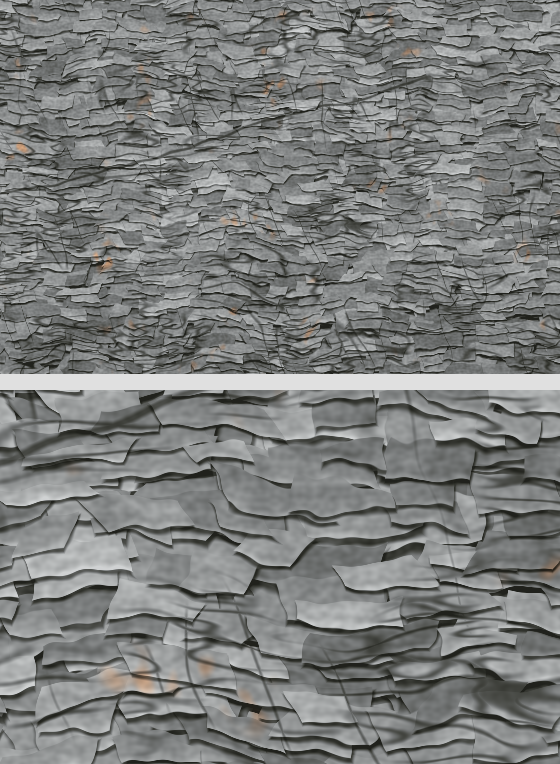
Top: the whole. Bottom: its middle third, enlarged.
Reproduce this texture procedurally as a WebGL 2 fragment shader.

```glsl
#version 300 es
precision highp float;
// Weathered slate face: layers of thin, tilted flakes are painted from large to
// small, each with its own grey, a lit lower lip and a shadow thrown below it.
// Gradient noise roughens the outlines and adds grain, cracks and rust stains.

#define LAYERS 7
#define LARGE_CELL vec2(0.300, 0.105)
#define SMALL_CELL vec2(0.085, 0.027)
#define FLAKE_DENSITY 0.66
#define FLAKE_TONE 0.555
#define TONE_SPREAD 0.24
#define SHADOW_DEPTH 0.62
#define LIP_LIGHT 0.09
#define GRAIN 0.10
#define CRACK_DEPTH 0.50
#define RUST_AMOUNT 0.75

uniform vec2 u_resolution;
out vec4 fragColor;

vec4 hash4(vec2 p) {
    vec4 q = fract(p.xyxy * vec4(0.1031, 0.1030, 0.0973, 0.1099));
    q += dot(q, q.wzxy + 33.33);
    return fract((q.xxyz + q.yzzw) * q.zywx);
}

float cornerSlope(vec2 cell, vec2 offset) {
    float angle = 6.2832 * hash4(cell).x;
    return dot(vec2(cos(angle), sin(angle)), offset);
}

// Gradient noise, roughly -1 to 1
float gradientNoise(vec2 p) {
    vec2 i = floor(p), f = p - i;
    vec2 u = f * f * f * (f * (f * 6.0 - 15.0) + 10.0);
    vec2 e = vec2(1.0, 0.0);
    float low = mix(cornerSlope(i, f), cornerSlope(i + e, f - e), u.x);
    float high = mix(cornerSlope(i + e.yx, f - e.yx), cornerSlope(i + 1.0, f - 1.0), u.x);
    return 1.4 * mix(low, high, u.y);
}

vec2 noisePair(vec2 p) {
    return vec2(gradientNoise(p + 11.3), gradientNoise(p + 57.8));
}

// Four-sided plate with unequal top and bottom slopes and leaning ends
float flakeDistance(vec2 q, vec2 halfSize, vec3 slopes) {
    float top = q.y - slopes.x * q.x - halfSize.y;
    float bottom = slopes.y * q.x - q.y - halfSize.y;
    float ends = abs(q.x + slopes.z * q.y) - halfSize.x;
    return max(max(top, bottom), ends);
}

// Paints one layer of scattered flakes over the tone beneath
float paintFlakes(float tone, vec2 p, float layer, vec2 cell, float pixel) {
    vec2 home = floor(p / cell);
    for (int j = -1; j <= 1; j++) {
        for (int i = -1; i <= 1; i++) {
            vec2 id = home + vec2(i, j);
            vec4 place = hash4(id + layer * 37.0 + 200.0);
            if (place.w > FLAKE_DENSITY) continue;
            vec4 form = hash4(id + layer * 53.0 + 500.0);
            vec2 q = p - (id + 0.15 + 0.7 * place.xy) * cell;
            vec2 halfSize = cell * (0.27 + 0.33 * form.xy);
            vec3 slopes = (vec3(form.zw, place.z) - 0.5) * vec3(0.30, 0.30, 1.5);

            float d = flakeDistance(q, halfSize, slopes);
            vec2 shadowShift = vec2(-0.03, 0.13) * cell.y;
            float shade = flakeDistance(q + shadowShift, halfSize, slopes);
            float reach = 0.05 * cell.y + pixel;
            tone *= 1.0 - SHADOW_DEPTH * (1.0 - smoothstep(-reach, reach, shade));

            float lip = q.y - slopes.y * q.x + halfSize.y;
            float face = FLAKE_TONE + TONE_SPREAD * (fract(place.z * 7.0 + form.x * 5.0) - 0.5);
            face += 0.06 * (form.w - 0.6) * q.y / halfSize.y;
            face += LIP_LIGHT * (1.0 - smoothstep(0.0, 0.006, lip));
            tone = mix(tone, face, 1.0 - smoothstep(-pixel, pixel, d));
        }
    }
    return tone;
}

// Thin dark line along the zero of a noise field, broken into stretches
float crack(vec2 p, vec2 frequency, float width) {
    float line = 1.0 - smoothstep(0.0, width, abs(gradientNoise(p * frequency)));
    return line * smoothstep(0.05, 0.35, gradientNoise(p * 6.0 + frequency));
}

void main() {
    vec2 p = gl_FragCoord.xy / u_resolution.y;
    float pixel = 0.6 / u_resolution.y;
    vec2 bent = p + vec2(0.020, 0.024) * noisePair(p * 4.5) + 0.006 * noisePair(p * 17.0);

    // Stacked flakes, large to small
    float tone = 0.44 + 0.10 * gradientNoise(bent * vec2(8.0, 30.0));
    for (int n = 0; n < LAYERS; n++) {
        float layer = float(n);
        vec2 cell = mix(LARGE_CELL, SMALL_CELL, sqrt(layer / float(LAYERS - 1)));
        vec2 rough = bent + 0.0045 * noisePair(p * vec2(38.0, 46.0) + layer * 9.0);
        tone = paintFlakes(tone, rough, layer, cell, pixel);
    }

    // Broad light, cloudy faces and stretched fine grain
    tone += 0.055 * gradientNoise(p * 3.2 + 4.0) + 0.05 * gradientNoise(bent * vec2(18.0, 30.0));
    tone += 0.6 * GRAIN * gradientNoise(bent * vec2(50.0, 105.0));
    tone += 0.6 * GRAIN * gradientNoise(p * vec2(125.0, 165.0));
    tone -= 0.05 * (1.0 - smoothstep(0.0, 0.35, p.y));

    // Bedding cracks, steep joints and one long rising fault
    float cracks = crack(bent, vec2(6.0, 27.0), 0.13);
    cracks = max(cracks, crack(bent + 3.0, vec2(13.0, 58.0), 0.20));
    cracks = max(cracks, 0.8 * crack(bent + p.yx * vec2(0.3, 0.0), vec2(15.0, 3.0), 0.05));
    float fault = abs(bent.y - 0.475 - 0.27 * bent.x);
    float faultLine = (1.0 - smoothstep(0.001, 0.006, fault)) * (1.0 - smoothstep(1.1, 1.2, p.x));
    tone *= 1.0 - CRACK_DEPTH * max(cracks, faultLine);

    // Neutral greys, olive in the shadows, with small rust stains
    tone = clamp(tone, 0.12, 0.82);
    vec3 color = tone + mix(vec3(0.004, 0.010, -0.012), vec3(-0.005, 0.005, 0.006), smoothstep(0.2, 0.5, tone));
    float rust = smoothstep(0.38, 0.75, gradientNoise(p * vec2(9.0, 11.0) + 31.0));
    rust *= smoothstep(0.0, 0.5, gradientNoise(bent * vec2(36.0, 30.0) + 70.0));
    fragColor = vec4(mix(color, tone * vec3(1.28, 0.92, 0.64), RUST_AMOUNT * rust), 1.0);
}
```
